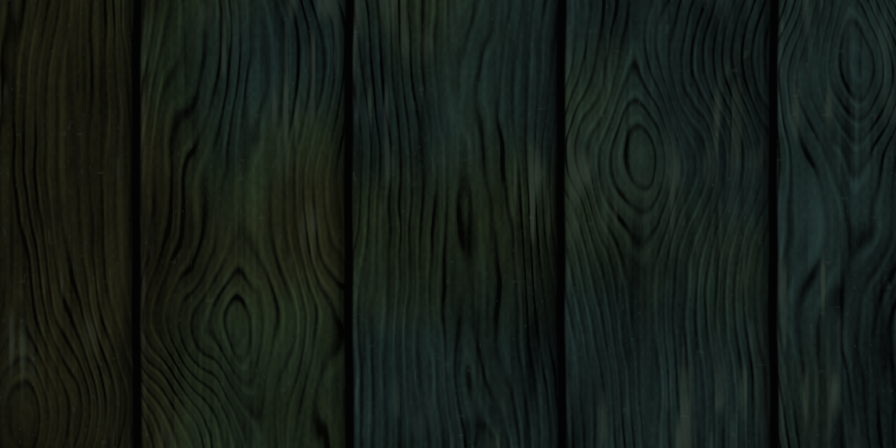
Write a WebGL 2 fragment shader that draws this texture.

```glsl
#version 300 es
precision highp float;
// Dark weathered wooden planks, upright, with knotted grain and mossy to teal stain.
uniform vec2 u_resolution;
out vec4 fragColor;

const float PITCH = 0.474;        // plank width, in canvas heights
const float FIRST_GAP = 0.305;    // position of the leftmost gap
const float GRAIN_FREQ = 40.0;    // growth lines per canvas height

const vec3 GAP_BLACK = vec3(0.010, 0.013, 0.011);
const vec3 BROWN = vec3(0.108, 0.110, 0.062);
const vec3 MOSS = vec3(0.103, 0.137, 0.088);
const vec3 TEAL = vec3(0.083, 0.130, 0.122);
const vec3 PALE = vec3(0.210, 0.255, 0.215);

float hash(vec2 p) {
  return fract(sin(dot(p, vec2(127.1, 311.7))) * 43758.5453);
}

float noise(vec2 p) {
  vec2 i = floor(p), f = fract(p);
  f = f * f * (3.0 - 2.0 * f);
  return mix(mix(hash(i), hash(i + vec2(1, 0)), f.x),
             mix(hash(i + vec2(0, 1)), hash(i + vec2(1, 1)), f.x), f.y);
}

float fbm(vec2 p) {
  float sum = 0.0, amp = 0.5;
  for (int i = 0; i < 4; i++) {
    sum += amp * noise(p);
    p = p * 2.03 + 17.3;
    amp *= 0.5;
  }
  return sum / 0.9375;
}

// Soft line of the given half width around a centre
float band(float x, float centre, float halfWidth) {
  return 1.0 - smoothstep(0.0, halfWidth, abs(x - centre));
}

// Growth-line phase: uneven upright lines that swell around a ragged knot
float grainPhase(vec2 p, float across, float id) {
  vec2 knot = vec2(0.45 + 0.2 * (hash(vec2(id, 4.0)) - 0.5), fract(0.08 + 0.19 * id));
  float strength = 0.15 + 0.85 * min(abs(id - 2.0), 1.0);
  vec2 seed = vec2(id * 13.7, id * 5.1);
  vec2 d = vec2((across - knot.x) * PITCH, p.y - knot.y);
  d.x += 0.11 * (noise(p * vec2(2.5, 3.2) + seed + 3.0) - 0.5);
  float bulge = 0.075 * strength * exp(-d.y * d.y / 0.022);
  float warp = 0.085 * noise(p * vec2(6.5, 1.5) + seed)
             + 0.022 * noise(p * vec2(17.0, 5.0) + seed)
             + 0.006 * noise(p * vec2(40.0, 16.0) + seed);
  return GRAIN_FREQ * (sqrt(d.x * d.x + 0.0004) - bulge + warp);
}

// Stain runs from brown through moss to teal, warmest halfway up
vec3 stain(vec2 p, float id) {
  float h = p.y - 0.48;
  float warmBelt = exp(-h * h / 0.05) * (1.0 - smoothstep(1.1, 1.8, p.x));
  float cool = 0.5 * smoothstep(0.1, 0.6, p.x) + 0.17 * p.x - 0.4 * warmBelt;
  cool += 0.8 * (fbm(p * vec2(3.0, 2.4) + id * 3.7) - 0.5);
  vec3 c = mix(BROWN, MOSS, smoothstep(0.0, 0.4, cool));
  return mix(c, TEAL, smoothstep(0.35, 0.75, cool));
}

// Brightness of the wood from broken grooves, ridges and fine fibres
float woodTone(vec2 p, float phase, float id) {
  float s = fract(phase);
  float fade = 1.0 - smoothstep(0.45, 1.1, fwidth(phase));
  float breaks = noise(p * vec2(26.0, 6.0) + id * 9.0);
  float grooveDepth = fade * (0.12 + 1.25 * breaks * breaks);
  float ridgeLight = fade * noise(p * vec2(20.0, 7.0) + id * 19.0);
  float groove = smoothstep(0.12, 0.38, s) * (1.0 - smoothstep(0.40, 0.56, s));
  float fibre = noise(p * vec2(125.0, 6.0) + id * 31.0);
  float crack = smoothstep(0.70, 0.92, noise(p * vec2(75.0, 4.5) + id * 47.0));
  float grit = noise(p * vec2(170.0, 100.0));
  float patches = fbm(p * vec2(5.0, 2.6) + id * 7.0);
  return 0.96 + 0.36 * (fibre - 0.5) + 0.18 * (grit - 0.5) + 1.0 * (patches - 0.5)
       + 0.42 * ridgeLight * band(s, 0.70, 0.20) - 0.75 * grooveDepth * groove - 0.22 * crack;
}

// Pale scuffs: thin upright streaks gathered in worn patches
float scuffs(vec2 p, float id) {
  float streak = smoothstep(0.50, 0.92, noise(p * vec2(80.0, 8.0) + id * 23.0));
  float worn = smoothstep(0.46, 0.74, fbm(p * vec2(6.0, 3.5) + id * 11.0 + 40.0));
  float specks = smoothstep(0.88, 1.0, noise(p * vec2(110.0, 70.0) + 8.0));
  return 0.6 * streak * worn + 0.25 * specks;
}

void main() {
  vec2 p = gl_FragCoord.xy / u_resolution.y;

  // Plank number and position across it
  float wobble = 0.005 * (noise(vec2(p.y * 7.0, 2.0)) - 0.5);
  float u = (p.x + wobble - FIRST_GAP) / PITCH + 1.0;
  float id = floor(u), across = fract(u);

  // Wood surface
  float phase = grainPhase(p, across, id);
  float tone = woodTone(p, phase, id);
  vec3 color = stain(p, id) * max(tone, 0.18);
  color = mix(color, PALE, scuffs(p, id));

  // Worn left rim, rounded edges and the black gap
  float left = across * PITCH, right = (1.0 - across) * PITCH;
  float edge = min(left, right);
  color += 0.05 * band(left, 0.017, 0.008) * noise(vec2(p.y * 16.0, id));
  color *= mix(0.5, 1.0, smoothstep(0.0, 0.05, right));
  color = mix(GAP_BLACK, color, smoothstep(0.006, 0.013, edge));

  fragColor = vec4(color, 1.0);
}
```
